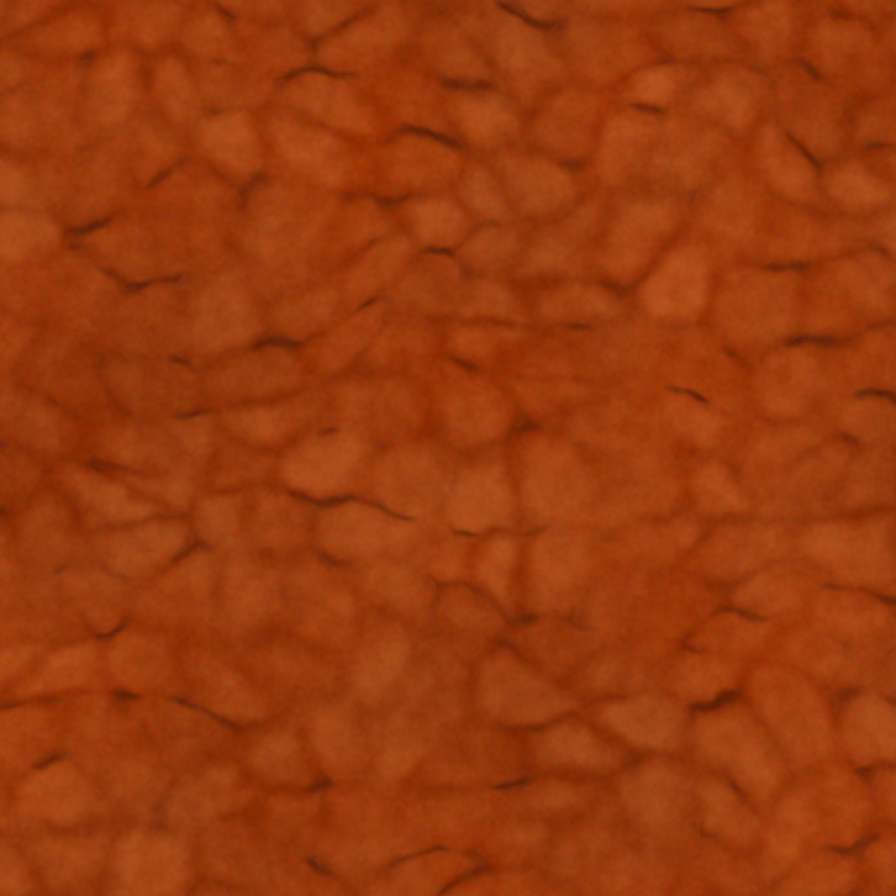
Reproduce this texture procedurally as a Shadertoy shader.

```glsl
const vec3 SATURATED = vec3(0.612, 0.200, 0.020);
const vec3 PALE = vec3(0.648, 0.278, 0.090);
const vec3 CREASE = vec3(0.330, 0.110, 0.025);
const vec2 CELL_COUNT = vec2(11.4, 14.2);

vec2 hash2(vec2 p) {
    vec3 q = fract(p.xyx * vec3(0.1031, 0.1030, 0.0973));
    q += dot(q, q.yzx + 33.33);
    return fract((q.xx + q.yz) * q.zy);
}

// Gradient noise, roughly -0.7 to 0.7
float gradientNoise(vec2 p) {
    vec2 cell = floor(p), f = fract(p);
    vec2 fade = f * f * f * (f * (f * 6.0 - 15.0) + 10.0);
    vec4 corners;
    for (int k = 0; k < 4; k++) {
        vec2 corner = vec2(k & 1, k >> 1);
        float angle = 6.2832 * hash2(cell + corner + 57.0).x;
        corners[k] = dot(vec2(cos(angle), sin(angle)), f - corner);
    }
    vec2 rows = mix(corners.xz, corners.yw, fade.x);
    return mix(rows.x, rows.y, fade.y);
}

float fbm(vec2 p, int octaves) {
    float sum = 0.0, amplitude = 1.0;
    for (int k = 0; k < octaves; k++) {
        sum += amplitude * gradientNoise(p);
        p = mat2(1.6, 1.2, -1.2, 1.6) * p + 7.3;
        amplitude *= 0.5;
    }
    return sum;
}

vec2 warp(vec2 p, float frequency, float amount) {
    vec2 q = p * frequency;
    return p + amount * vec2(gradientNoise(q), gradientNoise(q + 31.7));
}

vec3 colorGrain(vec2 p) {
    return vec3(gradientNoise(p), gradientNoise(p + 50.0), gradientNoise(p + 90.0));
}

// Staggered rows keep the scales rounded
vec2 cellSite(vec2 cell, float jitter) {
    float stagger = 0.5 * mod(cell.y, 2.0) - 0.25;
    return cell + vec2(0.5 + stagger, 0.5) + jitter * (hash2(cell) - 0.5);
}

// x: rounded distance to the seam, y: levelness of the seam, z: cell value
vec3 scales(vec2 p, float jitter, float sharpness) {
    vec2 base = floor(p), nearest = base, toNearest = vec2(8.0);
    for (int y = -2; y <= 2; y++)
    for (int x = -2; x <= 2; x++) {
        vec2 cell = base + vec2(x, y);
        vec2 offset = cellSite(cell, jitter) - p;
        if (dot(offset, offset) < dot(toNearest, toNearest)) {
            toNearest = offset;
            nearest = cell;
        }
    }
    float total = 0.0, level = 0.0;
    for (int y = -2; y <= 2; y++)
    for (int x = -2; x <= 2; x++) {
        if (x == 0 && y == 0) continue;
        vec2 offset = cellSite(nearest + vec2(x, y), jitter) - p;
        vec2 normal = normalize(offset - toNearest);
        float weight = exp(-sharpness * dot(0.5 * (offset + toNearest), normal));
        total += weight;
        level += weight * smoothstep(0.55, 0.97, abs(normal.y));
    }
    return vec3(-log(total) / sharpness, level / total, hash2(nearest + 19.0).y);
}

void mainImage(out vec4 fragColor, in vec2 fragCoord) {
    vec2 uv = fragCoord / iResolution.y;

    // Uneven rounded scales with slightly ragged outlines
    vec2 bent = warp(warp(uv, 4.5, 0.06), 24.0, 0.010);
    bent = warp(bent, 62.0, 0.0035);
    vec3 scale = scales(bent * CELL_COUNT, 0.74, 15.0);
    float seam = max(scale.x, 0.0);
    float dome = smoothstep(-0.06, 0.30, scale.x);
    float cellTone = smoothstep(0.0, 0.3, scale.x) * (scale.z - 0.5);

    // Broad patches of colour and light
    float patches = fbm(uv * 6.0 + 4.0, 3);
    float light = fbm(uv * 3.0 + 15.0, 3);
    float mottle = fbm(uv * 32.0, 3);

    // Seams melt away in places
    float clarity = smoothstep(-0.45, 0.45, fbm(uv * 8.0 + 70.0, 2));
    float relief = mix(0.62, dome, 0.3 + 0.7 * clarity);
    float paleness = 0.06 + 0.74 * relief + 0.5 * cellTone + 0.6 * patches + 0.38 * mottle;
    vec3 color = mix(SATURATED, PALE, clamp(paleness, -0.1, 1.1));
    color *= 0.93 + 0.065 * relief + 0.085 * light + 0.055 * mottle + 0.06 * cellTone;

    // Short dark creases along level seams
    float broken = smoothstep(0.05, 0.5, fbm(uv * vec2(13.0, 17.0) + 40.0, 2));
    float softLine = exp(-seam * seam / 0.012);
    float thinLine = exp(-seam * seam / 0.0055);
    float levelness = 0.2 + 0.8 * scale.y;
    color = mix(color, CREASE, 0.16 * softLine * clarity * levelness);
    color = mix(color, CREASE, 0.78 * thinLine * broken * levelness);

    // Soft coloured grain at two sizes
    color += colorGrain(uv * 85.0) * vec3(0.022, 0.020, 0.020);
    color += colorGrain(uv * 170.0 + 11.0) * vec3(0.030, 0.026, 0.030);

    fragColor = vec4(clamp(color, 0.0, 1.0), 1.0);
}
```
